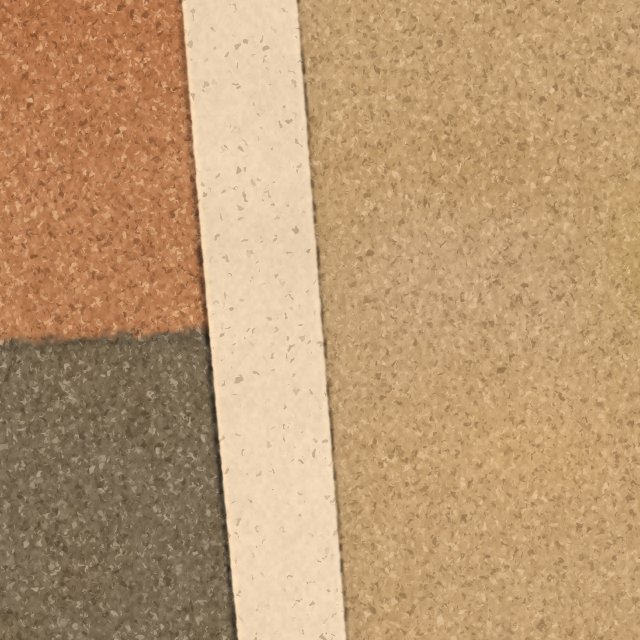
Reproduce this texture procedurally as a three.js fragment shader.

```glsl
varying vec2 vUv;

float hash(vec2 p) {
  vec3 q = fract(vec3(p.xyx) * 0.1031);
  q += dot(q, q.yzx + 33.33);
  return fract((q.x + q.y) * q.z);
}

float noise(vec2 p) {
  vec2 i = floor(p), f = fract(p);
  f = f * f * (3.0 - 2.0 * f);
  return mix(mix(hash(i), hash(i + vec2(1, 0)), f.x),
             mix(hash(i + vec2(0, 1)), hash(i + vec2(1, 1)), f.x), f.y);
}

float fbm(vec2 p) {
  float sum = 0.0, gain = 0.5;
  for (int i = 0; i < 3; i++) {
    sum += gain * noise(p);
    p = p * 2.03 + 17.0;
    gain *= 0.5;
  }
  return sum / 0.875;
}

// Scattered ragged grains: x covers pale chips, y covers dark chips
vec2 flecks(vec2 uv, float scale, float seed) {
  vec2 p = uv * scale;
  p += (vec2(noise(p * 2.3 + seed), noise(p * 2.3 + seed + 57.0)) - 0.5) * 0.65;
  vec2 cell = floor(p), cover = vec2(0.0);
  for (int y = -1; y <= 1; y++) {
    for (int x = -1; x <= 1; x++) {
      vec2 id = cell + vec2(x, y) + seed;
      float kind = hash(id + 91.0);
      vec2 d = p - cell - vec2(x, y) - vec2(hash(id), hash(id + 47.0));
      float angle = (hash(id + 13.0) - 0.5) * 2.4;
      float c = cos(angle), s = sin(angle);
      d = vec2(c * d.x + s * d.y, c * d.y - s * d.x) * vec2(1.45, 0.85);
      float size = mix(0.16, 0.44, hash(id + 29.0));
      float grain = 1.0 - smoothstep(size - 0.17, size + 0.17, length(d));
      grain *= mix(0.25, 1.0, hash(id + 71.0));
      cover = max(cover, grain * vec2(step(kind, 0.36), step(0.67, kind)));
    }
  }
  return cover;
}

float glow(vec2 p, vec2 center, vec2 radius) {
  vec2 d = (p - center) / radius;
  return exp(-dot(d, d));
}

float line(float offset, float width) {
  return exp(-offset * offset / (width * width));
}

void main() {
  vec2 uv = vUv;
  float wobble = (noise(uv * 130.0) - 0.5) * 0.0015;
  float leftEdge = uv.x - (0.372 - 0.098 * uv.y + 0.01 * uv.y * uv.y) + wobble;
  float rightEdge = uv.x - (0.541 - 0.077 * uv.y) + wobble;
  float division = uv.y - (0.467 + 0.05 * uv.x) + (fbm(uv * 80.0) - 0.5) * 0.022;
  float inStrip = smoothstep(-0.002, 0.002, leftEdge);
  float inTan = smoothstep(-0.002, 0.002, rightEdge);
  float inRed = smoothstep(-0.01, 0.01, division);

  float mottle = fbm(uv * 8.0) - 0.5;
  float grit = fbm(uv * vec2(160.0, 125.0)) - 0.5;
  vec2 coarse = flecks(uv, 80.0, 5.0);
  vec2 fine = flecks(uv, 125.0, 203.0);
  vec2 chips = max(coarse, fine * 0.8);

  // Terracotta panel
  vec3 red = vec3(0.73, 0.495, 0.33) + mottle * vec3(0.05, 0.05, 0.04) + grit * 0.16;
  red -= vec3(0.02, 0.04, 0.04) * glow(uv, vec2(0.1, 1.0), vec2(0.3, 0.2));
  red = mix(red, vec3(0.95, 0.79, 0.61), chips.x * 0.65);
  red = mix(red, vec3(0.40, 0.24, 0.14), chips.y * 0.6);

  // Grey-brown panel
  vec3 grey = vec3(0.475, 0.41, 0.315) + mottle * vec3(0.03, 0.03, 0.05) + grit * 0.16;
  grey = mix(grey, vec3(0.82, 0.75, 0.66), chips.x * 0.6);
  grey = mix(grey, vec3(0.25, 0.20, 0.14), chips.y * 0.5);

  // Cream strip
  vec3 cream = mix(vec3(0.93, 0.835, 0.71), vec3(0.91, 0.815, 0.69), uv.y);
  cream += mottle * 0.04 + grit * 0.07;
  cream = mix(cream, vec3(0.97, 0.89, 0.78), chips.x * 0.25);
  cream = mix(cream, vec3(0.60, 0.50, 0.39), coarse.y * smoothstep(0.2, 0.8, chips.y) * 0.5);

  // Sandy field with faint golden and pinkish patches
  vec3 tan = vec3(0.765, 0.624, 0.445) + mottle * vec3(0.03, 0.035, 0.05) + grit * 0.14;
  tan += vec3(0.01, 0.015, 0.035) * glow(uv, vec2(0.72, 0.56), vec2(0.2, 0.13));
  tan += vec3(-0.02, -0.015, -0.05) * glow(uv, vec2(1.0, 0.6), vec2(0.07, 0.14));
  tan += vec3(0.025, 0.015, 0.0) * glow(uv, vec2(0.86, 0.3), vec2(0.2, 0.12));
  tan -= vec3(0.015, 0.02, 0.03) * glow(uv, vec2(0.7, 0.74), vec2(0.3, 0.07));
  tan = mix(tan, vec3(0.97, 0.85, 0.69), chips.x * 0.52);
  tan = mix(tan, vec3(0.42, 0.30, 0.18), chips.y * 0.46);

  // Panels, broken joints and bright strip rims
  float breaks = smoothstep(0.25, 0.85, noise(uv * 90.0));
  vec3 color = mix(grey, red, inRed);
  color *= 1.0 - 0.14 * line(division + 0.008, 0.011);
  float leftJoint = line(leftEdge + 0.004, 0.005) * mix(0.5, 0.2, smoothstep(0.5, 1.0, uv.y));
  color *= 1.0 - leftJoint * mix(0.6, 1.15, breaks);
  cream += vec3(0.05, 0.03, 0.01) * line(leftEdge - 0.004, 0.004);
  cream += 0.02 * line(rightEdge + 0.005, 0.004);
  color = mix(color, cream, inStrip);
  tan *= 1.0 - 0.06 * exp(-max(rightEdge, 0.0) / 0.018);
  color = mix(color, tan, inTan);
  color *= 1.0 - line(rightEdge - 0.0025, 0.003) * mix(0.1, 0.42, breaks);

  gl_FragColor = vec4(clamp(color, 0.0, 1.0), 1.0);
}
```
